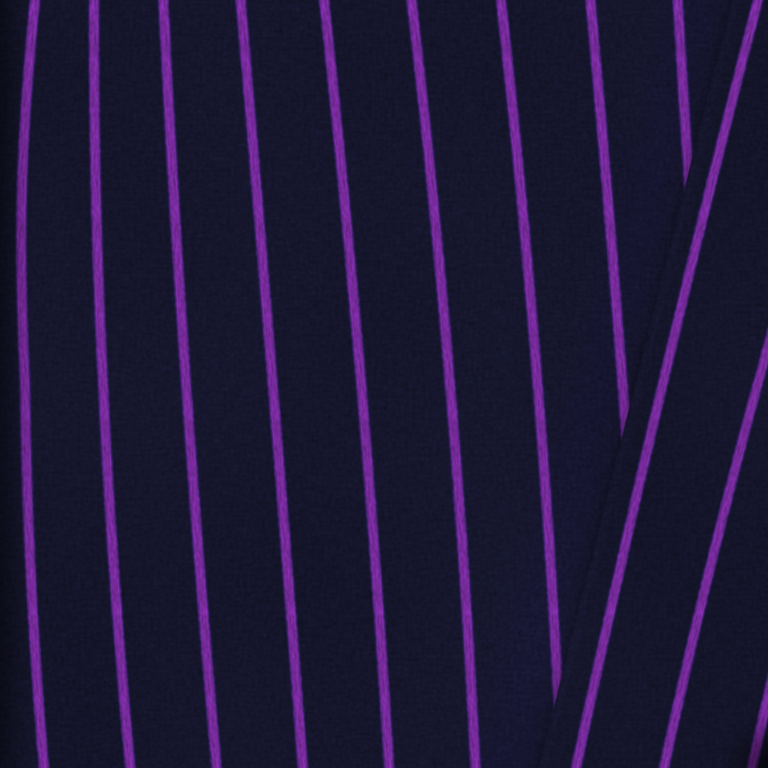
Write a WebGL 1 fragment shader that draws this texture.

```glsl
precision highp float;
// Navy woven cloth with curved purple pinstripes and a diagonal overlapping fold.

uniform vec2 u_resolution;

const float HALF_WIDTH = 0.0072;
const vec3 NAVY = vec3(0.082, 0.085, 0.170);
const vec3 PURPLE = vec3(0.465, 0.165, 0.605);
const vec3 RIM = vec3(0.190, 0.115, 0.390);

vec2 gradientAt(vec2 cell) {
    vec3 q = fract(cell.xyx * vec3(0.1031, 0.1030, 0.0973));
    q += dot(q, q.yzx + 33.33);
    float angle = 6.28318 * fract((q.x + q.y) * q.z);
    return vec2(cos(angle), sin(angle));
}

// Gradient noise, roughly -0.7 to 0.7
float gradientNoise(vec2 p) {
    vec2 cell = floor(p);
    vec2 f = p - cell;
    vec2 w = f * f * f * (f * (f * 6.0 - 15.0) + 10.0);
    float a = dot(gradientAt(cell), f);
    float b = dot(gradientAt(cell + vec2(1.0, 0.0)), f - vec2(1.0, 0.0));
    float c = dot(gradientAt(cell + vec2(0.0, 1.0)), f - vec2(0.0, 1.0));
    float d = dot(gradientAt(cell + vec2(1.0)), f - vec2(1.0));
    return mix(mix(a, b, w.x), mix(c, d, w.x), w.y);
}

// Fine grain with short crosswise and lengthwise threads
float weave(vec2 p) {
    return 0.5 * gradientNoise(p * vec2(190.0, 210.0))
         + 0.3 * gradientNoise(p * vec2(45.0, 230.0) + 17.0)
         + 0.3 * gradientNoise(p * vec2(220.0, 60.0) + 41.0);
}

// Horizontal position of a body stripe; v runs from the top down
float bodyStripeX(float i, float v) {
    float top = 35.0 + i * (53.3 + i * (6.1 - 0.34 * i));
    float middle = 25.0 + i * (75.0 + i * (3.3 - 0.26 * i));
    float bottom = 44.0 + 86.3 * i;
    float bend = 2.0 * (top + bottom - 2.0 * middle);
    float x = top + v * (bottom - top - bend + bend * v);
    x -= 4.5 * exp(-2.5 * i) * sin(3.14159 * min(2.0 * v, 1.0));
    return x / 768.0;
}

// Horizontal position of a fold stripe; h is the height above the bottom
float foldStripeX(float j, float h) {
    return (576.0 + 88.0 * j + h * (165.0 + h * (17.0 + 28.0 * j))) / 768.0;
}

// Signed offset from the nearest stripe on the body
float bodyOffset(vec2 p) {
    float nearest = 1.0;
    for (int i = 0; i < 9; i++) {
        float d = p.x - bodyStripeX(float(i), 1.0 - p.y);
        if (abs(d) < abs(nearest)) nearest = d;
    }
    return nearest;
}

// Signed offset from the nearest stripe on the fold
float foldOffset(vec2 p) {
    float nearest = 1.0;
    for (int j = 0; j < 3; j++) {
        float d = p.x - foldStripeX(float(j), p.y);
        if (abs(d) < abs(nearest)) nearest = d;
    }
    return nearest;
}

// Lays a fibrous stripe with a blue-violet rim over the cloth
vec3 dyeStripe(vec3 cloth, float offset, vec2 p, float pixel) {
    float fray = 0.0009 * gradientNoise(p * vec2(30.0, 150.0));
    float d = abs(offset) - HALF_WIDTH + fray;
    float soft = max(0.0014, pixel);
    float rim = 1.0 - smoothstep(-soft, soft * 1.6, d);
    float core = 1.0 - smoothstep(-0.0034, 0.0006, d);
    float fibre = gradientNoise(vec2(offset * 330.0, p.y * 42.0))
                + 0.7 * gradientNoise(vec2(offset * 260.0, p.y * 150.0));
    vec3 thread = PURPLE * (1.0 + 0.22 * fibre);
    return mix(mix(cloth, RIM, rim), thread, core);
}

void main() {
    vec2 p = gl_FragCoord.xy / u_resolution;
    float pixel = 1.0 / min(u_resolution.x, u_resolution.y);

    // Cloth grain and broad uneven shading
    float grain = weave(p);
    float broad = gradientNoise(p * vec2(4.0, 3.0) + 5.0);
    vec3 cloth = NAVY * (1.0 + 0.40 * grain + 0.14 * broad);

    // Fold boundary, measured across the diagonal
    float edge = (p.x - (732.0 - 193.5 * (1.0 - p.y)) / 768.0) * 0.97;
    float onFold = smoothstep(-pixel, pixel, edge);

    // Body and fold, each with its own stripes
    vec3 body = cloth + vec3(0.008, 0.0, 0.022) * exp(-pow((edge + 0.045) / 0.045, 2.0));
    body = dyeStripe(body, bodyOffset(p), p, pixel);
    body *= 1.0 - 0.22 * exp(min(edge, 0.0) / 0.008);
    vec3 fold = dyeStripe(cloth * 0.96, foldOffset(p), p, pixel);
    fold *= 1.0 + 0.10 * exp(-pow((edge - 0.006) / 0.004, 2.0));
    vec3 color = mix(body, fold, onFold);

    // Darkening at the left side and the lower right corner
    color *= mix(0.55, 1.0, smoothstep(-0.01, 0.045, p.x));
    color *= mix(0.35, 1.0, smoothstep(0.0, 0.08, length(p - vec2(1.01, 0.0))));
    gl_FragColor = vec4(color, 1.0);
}
```
